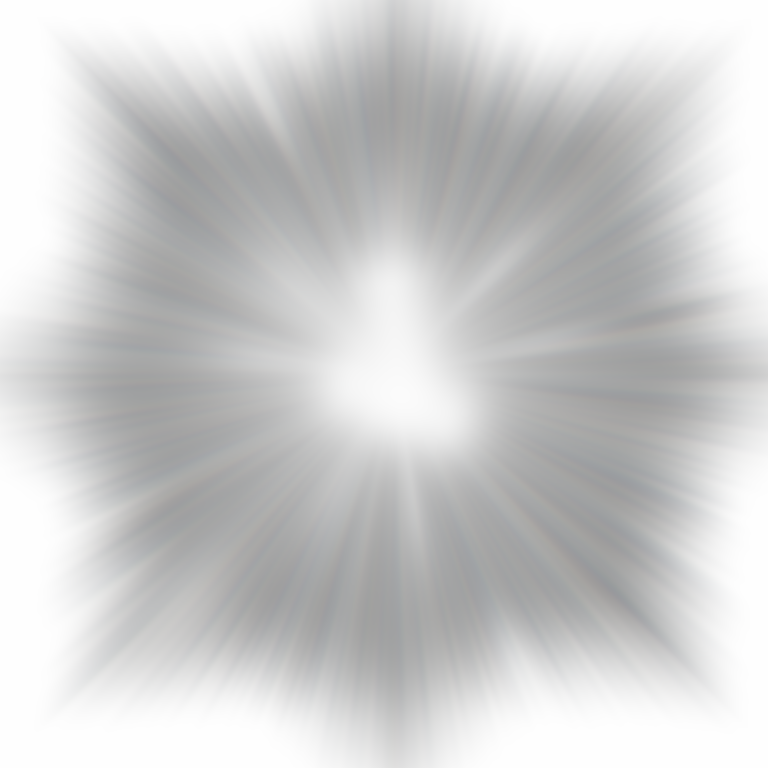
Write a WebGL 2 fragment shader that draws this background.

```glsl
#version 300 es
precision highp float;

uniform vec2 u_resolution;
out vec4 fragColor;

#define CENTER vec2(0.014, 0.012)
#define PAPER vec3(0.995)
#define SHADE vec3(0.622, 0.624, 0.624)
#define SQUARE_FADE vec2(0.465, 0.26)
#define DIAMOND_FADE vec2(0.65, 0.30)
#define HALO_RADIUS 0.185
#define HALO_STRENGTH 0.62
#define CORE_RADIUS 0.058
#define BEAM_SPREAD 0.085
#define STREAK_AMOUNT 0.055
#define TINT_AMOUNT 0.012

const int BEAM_COUNT = 11;

// Each beam: angle in degrees, angular width, middle radius, strength
const vec4 BEAMS[BEAM_COUNT] = vec4[BEAM_COUNT](
    vec4(173.0, 0.16, 0.17, 0.27),
    vec4(140.0, 0.22, 0.17, 0.30),
    vec4(92.0, 0.12, 0.19, 0.22),
    vec4(46.0, 0.10, 0.19, 0.28),
    vec4(12.0, 0.08, 0.20, 0.22),
    vec4(-82.0, 0.09, 0.17, 0.26),
    vec4(-117.0, 0.13, 0.17, 0.18),
    vec4(115.0, 0.06, 0.40, 0.36),
    vec4(17.0, 0.04, 0.42, 0.28),
    vec4(-67.0, 0.08, 0.43, 0.50),
    vec4(-132.0, 0.14, 0.40, 0.28)
);

float gauss(float x) {
    return exp(-x * x);
}

float fade(float x, vec2 limits) {
    return 1.0 - smoothstep(limits.y, limits.x, x);
}

float segmentDistance(vec2 p, vec2 a, vec2 b) {
    vec2 ab = b - a;
    return length(p - a - ab * clamp(dot(p - a, ab) / dot(ab, ab), 0.0, 1.0));
}

// Layered sines around the circle; whole frequencies keep it seamless
float streaks(float angle, float radius, float phase) {
    float sum = 0.0;
    float weight = 0.5;
    float frequency = 13.0;
    for (int i = 0; i < 6; i++) {
        float layer = float(i);
        float warp = 4.0 * sin(angle * 3.0 + layer * 2.3) + 2.0 * sin(angle * 7.0 - layer);
        float drift = radius * 9.0 * sin(layer * 4.1 + 1.0);
        float visible = smoothstep(0.0002, 0.0025, radius / frequency);
        sum += weight * visible * sin(angle * frequency + warp + drift + phase * (1.0 + layer));
        frequency = floor(frequency * 1.7);
        weight *= 0.8;
    }
    return sum;
}

// Remaining darkness after the soft radial beams
float beamShadow(float angle, float radius) {
    float shadow = 1.0;
    for (int i = 0; i < BEAM_COUNT; i++) {
        vec4 beam = BEAMS[i];
        float turn = angle - radians(beam.x);
        turn = atan(sin(turn), cos(turn));
        float light = gauss(turn / beam.y) * gauss((radius - beam.z) / BEAM_SPREAD);
        shadow *= 1.0 - beam.w * light;
    }
    return shadow;
}

void main() {
    vec2 p = (gl_FragCoord.xy - 0.5 * u_resolution) / min(u_resolution.x, u_resolution.y) - CENTER;
    float radius = length(p);
    float angle = atan(p.y, p.x);
    float streak = streaks(angle, radius, 0.0) * smoothstep(0.03, 0.24, radius);

    // Square and diamond overlap into an eight-pointed soft star
    vec2 q = abs(p);
    float ragged = 0.008 * streak;
    float square = fade(max(q.x, q.y) + ragged, SQUARE_FADE);
    float diamond = fade(q.x + q.y + ragged, DIAMOND_FADE);
    float darkness = 1.0 - (1.0 - square) * (1.0 - diamond);

    // Wide halo and bent bright core
    float halo = gauss(length(p - vec2(-0.015, 0.015)) / HALO_RADIUS);
    float upper = segmentDistance(p, vec2(-0.006, 0.11), vec2(0.012, -0.02));
    float lower = segmentDistance(p, vec2(-0.05, -0.015), vec2(0.06, -0.055));
    float core = 1.0 - (1.0 - 0.75 * gauss(upper / CORE_RADIUS)) * (1.0 - 0.75 * gauss(lower / CORE_RADIUS));
    darkness *= (1.0 - HALO_STRENGTH * halo) * (1.0 - core);

    // Beams, fine streaks and a faint colour fringe
    darkness *= beamShadow(angle, radius) * (1.0 - STREAK_AMOUNT * streak);
    vec3 color = mix(PAPER, SHADE, darkness);
    vec3 fringe = vec3(streak, streaks(angle, radius, 0.3), streaks(angle, radius, 0.6)) - streak;
    color += TINT_AMOUNT * fringe * darkness * smoothstep(0.05, 0.25, radius);
    fragColor = vec4(clamp(color, 0.0, 1.0), 1.0);
}
```
